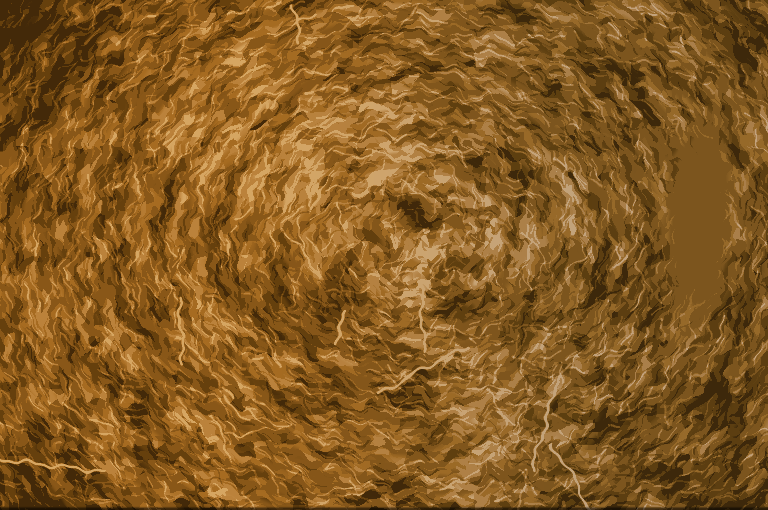
Reproduce this texture procedurally as a Shadertoy shader.

```glsl
// The end of a round straw bale: flakes and stalks wound around an off-centre core.
// Stretched cellular noise follows elliptical rings, scattered stalks lie on top,
// and the summed tone is cut into six soft bands of brown and gold.

const vec2 CORE = vec2(0.81, 0.53);       // centre of the winding, in canvas heights
const float RING_STRETCH = 1.2;           // width of the rings over their height
const float FLAKE_LENGTH = 3.2;           // flake length over its width
const float STALK_WIDTH = 0.0019;
const float BAND_SOFTNESS = 0.09;
const float BASE_TONE = -0.22;
const vec2 CALM_CENTRE = vec2(1.37, 0.57);
const vec2 CALM_SIZE = vec2(0.075, 0.22);

const vec3 SHADOW = vec3(0.25, 0.16, 0.04);
const vec3 UMBER = vec3(0.38, 0.25, 0.06);
const vec3 BROWN = vec3(0.51, 0.34, 0.11);
const vec3 OCHRE = vec3(0.62, 0.42, 0.15);
const vec3 STRAW = vec3(0.70, 0.51, 0.27);
const vec3 CREAM = vec3(0.80, 0.65, 0.45);

// Broad light and shade: x, y, radius, strength
const vec4 LIGHTS[12] = vec4[12](
    vec4(0.00, 1.00, 0.22, -2.2), vec4(0.03, 0.00, 0.14, -1.8),
    vec4(1.50, 0.05, 0.30, -0.9), vec4(1.46, 0.92, 0.16, -0.5),
    vec4(0.53, 0.76, 0.17, 0.9), vec4(0.60, 0.60, 0.10, 0.7),
    vec4(0.80, 0.49, 0.12, 1.3), vec4(1.02, 0.18, 0.12, 1.0),
    vec4(0.817, 0.585, 0.04, -2.6), vec4(0.67, 0.41, 0.06, -1.5),
    vec4(0.89, 0.40, 0.05, -1.1), vec4(0.75, 0.80, 0.09, 0.7));

// Long loose stalks: start and end
const vec4 LONG_STALKS[8] = vec4[8](
    vec4(0.352, 0.41, 0.358, 0.28), vec4(0.825, 0.44, 0.831, 0.31),
    vec4(0.738, 0.228, 0.915, 0.32), vec4(0.575, 0.99, 0.587, 0.91),
    vec4(1.08, 0.134, 1.16, 0.0), vec4(1.043, 0.075, 1.09, 0.25),
    vec4(0.655, 0.32, 0.68, 0.39), vec4(0.0, 0.10, 0.20, 0.075));

float hash(vec2 p) {
    p = fract(p * vec2(123.34, 456.21));
    p += dot(p, p + 45.32);
    return fract(p.x * p.y);
}

vec2 hash2(vec2 p) { return vec2(hash(p), hash(p + 37.7)); }

vec2 ringDirection(vec2 p, float turn) {
    vec2 d = p - CORE;
    vec2 t = normalize(vec2(-d.y, d.x / (RING_STRETCH * RING_STRETCH)) + 1e-4);
    float c = cos(turn), s = sin(turn);
    return vec2(c * t.x - s * t.y, s * t.x + c * t.y);
}

// Random shade of the nearest cell, with cells stretched along the rings
float flakes(vec2 p, float scale, float disorder) {
    vec2 cell = floor(p * scale);
    float nearest = 1e3, shade = 0.0;
    for (int j = -2; j <= 2; j++)
    for (int i = -2; i <= 2; i++) {
        vec2 id = cell + vec2(i, j);
        vec2 site = id + hash2(id + scale);
        vec2 dir = ringDirection(site / scale, (hash(id + 9.1) - 0.5) * disorder);
        vec2 d = p * scale - site;
        float along = dot(d, dir) / FLAKE_LENGTH;
        float across = d.x * dir.y - d.y * dir.x;
        float dist = along * along + across * across;
        if (dist < nearest) {
            nearest = dist;
            shade = hash(id + 21.3) - 0.5;
        }
    }
    return shade;
}

float segment(vec2 p, vec2 a, vec2 b) {
    vec2 pa = p - a, ba = b - a;
    return length(pa - ba * clamp(dot(pa, ba) / dot(ba, ba), 0.0, 1.0));
}

float stroke(float dist, float width) {
    float soft = 0.7 / iResolution.y;
    return 1.0 - smoothstep(width - soft, width + soft, dist);
}

// One layer of thin stalks, mostly light, some dark
float stalks(vec2 p, float scale, float disorder) {
    vec2 cell = floor(p * scale);
    float tone = 0.0;
    for (int j = -1; j <= 1; j++)
    for (int i = -1; i <= 1; i++) {
        vec2 id = cell + vec2(i, j);
        vec2 mid = (id + 0.2 + 0.6 * hash2(id + scale)) / scale;
        float pick = hash(id + scale * 1.7);
        vec2 dir = ringDirection(mid, (hash(id + 5.9) - 0.5) * disorder);
        vec2 arm = dir * mix(0.25, 0.7, hash(id + 3.3)) / scale;
        float lift = pick < 0.45 ? 1.0 + 2.0 * pick : (pick > 0.8 ? -0.9 : 0.0);
        tone += lift * stroke(segment(p, mid - arm, mid + arm), STALK_WIDTH * (0.5 + 0.6 * hash(id + 8.8)));
    }
    return clamp(tone, -1.0, 1.9);
}

vec3 band(vec3 below, vec3 above, float tone, float edge) {
    return mix(below, above, smoothstep(edge - BAND_SOFTNESS, edge + BAND_SOFTNESS, tone));
}

void mainImage(out vec4 fragColor, in vec2 fragCoord) {
    vec2 p = fragCoord / iResolution.y;
    vec2 d = p - CORE;
    float radius = length(d / vec2(RING_STRETCH, 1.0));

    // Stalks lie most freely in the core and at the lower edge
    float loose = exp(-radius * radius / 0.025) + exp(-dot(p - vec2(1.03, 0.15), p - vec2(1.03, 0.15)) / 0.03);
    float disorder = 0.9 + 1.6 * min(loose, 1.0);

    // Ragged flakes at three sizes
    vec2 q = p + 0.004 * sin(p.yx * vec2(71.0, 83.0)) + 0.002 * sin(p.yx * vec2(211.0, 187.0) + 1.3);
    float tone = BASE_TONE + 1.1 * flakes(q, 15.0, disorder)
               + 1.8 * flakes(q, 32.0, disorder) + 1.5 * flakes(q, 62.0, disorder);

    // Wound rings, with a pale arc around the core
    tone += 0.22 * sin(radius * 75.0 + 1.5 * sin(atan(d.y, d.x) * 2.0));
    tone += 0.9 * exp(-pow((radius - 0.135) / 0.012, 2.0)) * smoothstep(-0.1, 0.1, d.x + d.y);

    for (int i = 0; i < 12; i++) {
        vec2 away = (p - LIGHTS[i].xy) / LIGHTS[i].z;
        tone += LIGHTS[i].w * exp(-dot(away, away));
    }

    // Smooth worn patch on the right
    vec2 calm = (p - CALM_CENTRE) / CALM_SIZE;
    float worn = 0.85 * (1.0 - smoothstep(0.5, 1.2, length(calm)));
    tone = mix(tone, -0.1, worn);

    // Scattered stalks, then the long loose ones
    for (int i = 0; i < 4; i++)
        tone += 0.8 * (1.0 - worn) * stalks(q, 11.0 + 7.0 * float(i), disorder + 0.5);
    for (int i = 0; i < 8; i++)
        tone = mix(tone, 2.1, stroke(segment(q, LONG_STALKS[i].xy, LONG_STALKS[i].zw), STALK_WIDTH * 1.4));

    // Six colour bands, warmer on the left and duller on the right
    vec3 color = band(SHADOW, UMBER, tone, -1.48);
    color = band(color, BROWN, tone, -0.64);
    color = band(color, OCHRE, tone, 0.31);
    color = band(color, STRAW, tone, 0.84);
    color = band(color, CREAM, tone, 1.64);
    color *= mix(vec3(1.05, 1.0, 0.85), vec3(0.95, 0.98, 1.08), smoothstep(0.4, 1.2, p.x));
    color *= mix(0.45, 1.0, smoothstep(0.002, 0.008, p.y));
    fragColor = vec4(color, 1.0);
}
```
